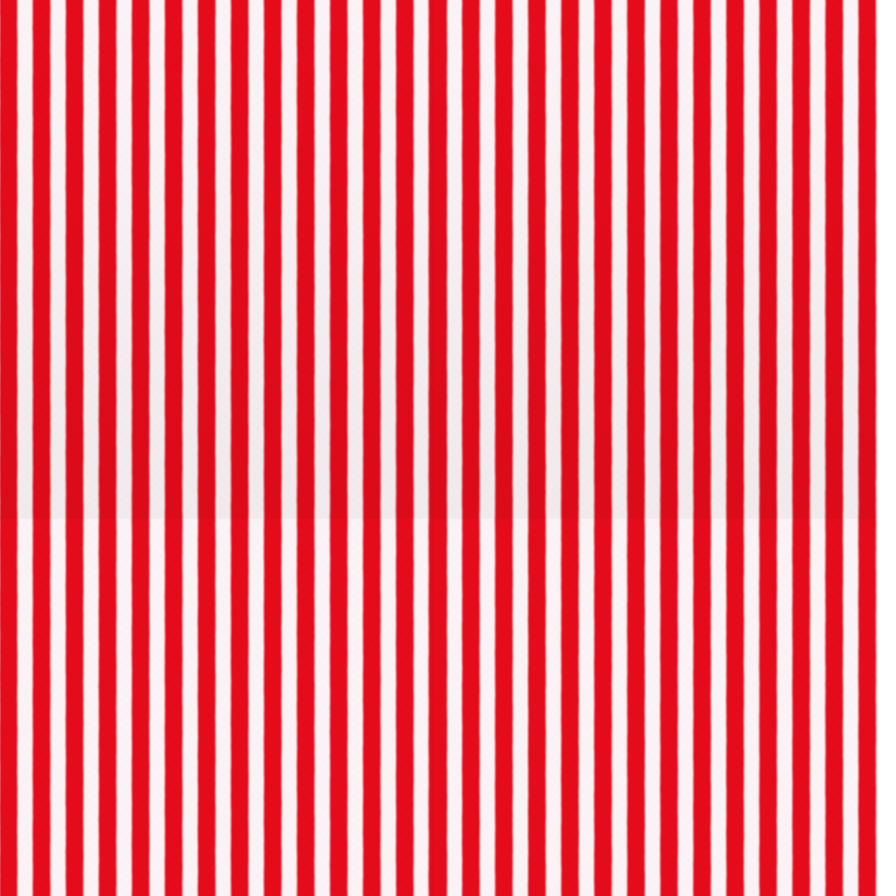
Give the GLSL for this pattern, as a Shadertoy shader.

```glsl
// Narrow vertical red and white fabric stripes with a faint panel seam.
#define STRIPE_COUNT 27.0
#define PERIOD 0.03686
#define FIRST_CENTER 0.0095
#define HALF_WIDTH 0.0098
#define EDGE_SOFTNESS 0.0021
#define EDGE_WOBBLE 0.00022
#define SEAM_Y 0.421
#define SEAM_STRIPE 13.0
#define SEAM_SHADE 0.035
#define RED vec3(0.895, 0.045, 0.105)
#define WHITE vec3(0.98, 0.95, 0.957)

// Layered sines for the slight waver of printed edges, about -1 to 1.
float waver(float y, float seed) {
    return 0.5 * sin(y * 83.0 + seed * 2.4)
         + 0.3 * sin(y * 211.0 + seed * 5.1)
         + 0.2 * sin(y * 467.0 + seed * 1.7);
}

// Coverage of the nearest stripe, limited to the printed count.
float stripeCoverage(vec2 uv, float softness) {
    float index = clamp(round((uv.x - FIRST_CENTER) / PERIOD), 0.0, STRIPE_COUNT - 1.0);
    float offset = uv.x - FIRST_CENTER - index * PERIOD;
    float joined = 1.0 - step(0.5, abs(index - SEAM_STRIPE));
    float side = offset < 0.0 ? 0.0 : 1.0;
    float halfWidth = HALF_WIDTH + 0.0005 * joined
                    + EDGE_WOBBLE * waver(uv.y, index + 31.0 * side);
    return 1.0 - smoothstep(-softness, softness, abs(offset) - halfWidth);
}

// Upper panel darkens gently down to the seam; the lower panel stays even.
float panelShade(float y, float pixel) {
    float upper = smoothstep(SEAM_Y - pixel, SEAM_Y + pixel, y);
    float nearSeam = 1.0 - smoothstep(SEAM_Y, 1.0, y);
    return 1.0 - SEAM_SHADE * upper * nearSeam;
}

// Very faint woven texture.
float weave(vec2 uv) {
    return 0.004 * sin(uv.x * 640.0) * sin(uv.y * 590.0 + 2.0 * sin(uv.x * 37.0));
}

void mainImage(out vec4 fragColor, in vec2 fragCoord) {
    vec2 uv = fragCoord / iResolution.xy;
    float pixel = 1.0 / min(iResolution.x, iResolution.y);

    // Ink over cloth
    float ink = stripeCoverage(uv, max(EDGE_SOFTNESS, 0.75 * pixel));
    vec3 color = mix(WHITE, RED, ink);

    // Panel shading, weave and a fine line where the panels join sideways
    color *= panelShade(uv.y, pixel) + weave(uv);
    float joinX = FIRST_CENTER + SEAM_STRIPE * PERIOD - 0.55 * HALF_WIDTH;
    float join = 1.0 - smoothstep(0.0, 0.002, abs(uv.x - joinX));
    color *= 1.0 - 0.04 * join;

    // Bare white margin past the last stripe
    float lastEdge = FIRST_CENTER + (STRIPE_COUNT - 1.0) * PERIOD + HALF_WIDTH;
    float margin = smoothstep(lastEdge, lastEdge + 2.0 * EDGE_SOFTNESS, uv.x);
    color = mix(color, vec3(1.0), margin);

    fragColor = vec4(color, 1.0);
}
```
